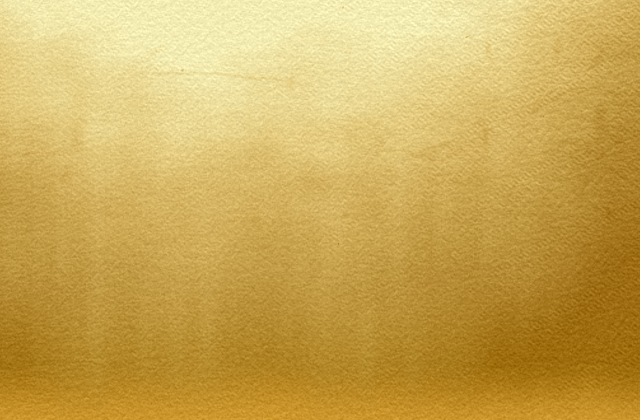
A Shadertoy shader for this texture:

```glsl
// Sheet of brushed gold foil, lit from above, with fine grain, streaks and dents.

float hash(vec2 p) {
    return fract(sin(dot(p, vec2(127.1, 311.7))) * 43758.5453);
}

float noise(vec2 p) {
    vec2 cell = floor(p), f = fract(p);
    f = f * f * (3.0 - 2.0 * f);
    return mix(mix(hash(cell), hash(cell + vec2(1, 0)), f.x),
               mix(hash(cell + vec2(0, 1)), hash(cell + vec2(1, 1)), f.x), f.y);
}

// Layered noise centred on zero
float fbm(vec2 p) {
    float sum = 0.0, amp = 0.5;
    for (int i = 0; i < 5; i++) {
        sum += amp * (noise(p) - 0.5);
        p = mat2(1.6, 1.2, -1.2, 1.6) * p + 7.3;
        amp *= 0.5;
    }
    return sum;
}

// Upright brush marks of several widths
float streaks(vec2 p) {
    float sum = 0.0, amp = 0.45, freq = 6.0;
    for (int i = 0; i < 4; i++) {
        sum += amp * (noise(vec2(p.x * freq, p.y * (1.2 + 0.09 * freq) + freq)) - 0.5);
        freq *= 2.1;
        amp *= 0.68;
    }
    return sum;
}

// Shadowed bronze to pale highlight
vec3 goldRamp(float light) {
    float t = light * 4.0;
    vec3 c = mix(vec3(0.65, 0.47, 0.125), vec3(0.72, 0.56, 0.22), clamp(t, -0.5, 1.0));
    c = mix(c, vec3(0.81, 0.67, 0.34), clamp(t - 1.0, 0.0, 1.0));
    c = mix(c, vec3(0.89, 0.79, 0.49), clamp(t - 2.0, 0.0, 1.0));
    return mix(c, vec3(0.945, 0.905, 0.665), clamp(t - 3.0, 0.0, 1.2));
}

// Slope of a fine bumpy surface, lit from the upper left
float relief(vec2 p) {
    return noise(p) - noise(p + vec2(0.5, -0.7));
}

// Soft irregular smudges and tiny sharp specks
float dents(vec2 p, float aspect) {
    float shade = 0.0;
    vec2 warped = p + 0.04 * vec2(fbm(p * 22.0), fbm(p * 22.0 + 40.0));
    for (int i = 0; i < 16; i++) {
        float id = float(i);
        vec2 centre = vec2(hash(vec2(id, 1.3)) * aspect, 0.45 + 0.45 * hash(vec2(id, 5.7)));
        float a = 0.7 + 1.4 * hash(vec2(id, 9.1));
        vec2 d = mat2(cos(a), -sin(a), sin(a), cos(a)) * (warped - centre);
        d /= vec2(0.025, 0.008) * (0.4 + hash(vec2(id, 3.9)));
        shade += 0.11 * exp(-dot(d, d));
        vec2 speck = vec2(hash(vec2(id, 17.0)) * aspect, hash(vec2(id, 23.0)));
        float size = 0.0015 + 0.002 * hash(vec2(id, 31.0));
        float tone = id < 5.0 ? 0.35 : -0.15;
        shade += tone * (1.0 - smoothstep(size * 0.4, size * 1.4, length(warped - speck)));
    }
    return shade;
}

void mainImage(out vec4 fragColor, in vec2 fragCoord) {
    vec2 uv = fragCoord / iResolution.xy;
    float aspect = iResolution.x / iResolution.y;
    vec2 p = fragCoord / iResolution.y;

    // Broad glow from the top, left of centre
    float side = uv.x - 0.36;
    float light = 0.02 + 1.17 * uv.y - 1.6 * side * side;

    // Upright streaks, stronger below, and cloudy mottling
    float streak = streaks(p);
    light += streak * mix(0.34, 0.12, uv.y);
    light += 0.16 * fbm(p * vec2(4.0, 5.5) + 11.0);
    light += 0.16 * fbm(p * vec2(8.0, 16.0) + 5.0) * smoothstep(0.2, 0.7, uv.y);

    // Sparse thin wrinkles, mostly level, in the upper half
    float ridge = abs(fbm(p * vec2(2.5, 7.0) + 31.0));
    float patches = smoothstep(0.5, 0.75, noise(p * 5.0 + 8.0)) * smoothstep(0.4, 0.65, uv.y);
    light -= 0.08 * patches * (1.0 - smoothstep(0.0, 0.022, ridge));

    // One long faint crease in the upper left
    float arc = 0.825 - 0.22 * (p.x - 0.42) * (p.x - 0.42) + 0.012 * fbm(vec2(p.x * 12.0, 2.0));
    float span = smoothstep(0.25, 0.45, p.x) * (1.0 - smoothstep(0.6, 0.75, p.x));
    light -= 0.1 * span * (1.0 - smoothstep(0.001, 0.005, abs(p.y - arc)));
    light -= dents(p, aspect);

    vec3 gold = goldRamp(light);

    // Warm amber reflection fading in along the lower edge
    float amber = 1.0 - smoothstep(-0.02, 0.15, uv.y + 0.05 * streak);
    gold = mix(gold, vec3(0.81, 0.6, 0.18), amber);
    gold.b -= 0.03 * smoothstep(0.35, 0.1, uv.y) * (1.0 - amber);

    // Fine pebbled grain on turned grids, rougher towards the upper right
    vec2 turned = mat2(0.8, 0.6, -0.6, 0.8) * p;
    float grain = relief(turned * 205.0 + 50.0) + 0.35 * relief(turned.yx * 105.0 + 90.0);
    float rough = 0.075 + 0.04 * smoothstep(0.4, 1.0, uv.x) * uv.y;
    float dust = noise(p * 330.0 + 3.0) - 0.5;
    gold += (grain * rough + dust * 0.07) * vec3(0.9, 0.95, 0.9);

    fragColor = vec4(clamp(gold, 0.0, 1.0), 1.0);
}
```
